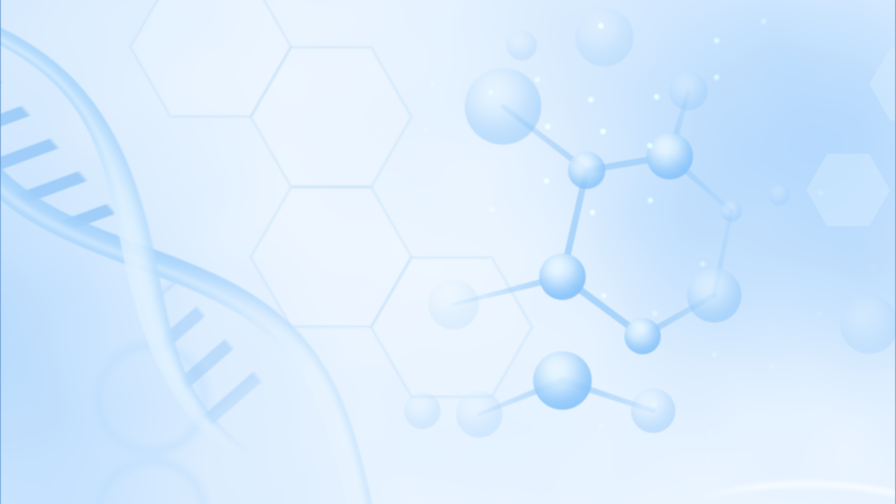
Write a Shadertoy shader that draws this background.

```glsl
// Pale blue science backdrop: DNA helix, hexagon outlines and ball-and-stick molecules.

vec2 hash2(vec2 p) {
    p = vec2(dot(p, vec2(127.1, 311.7)), dot(p, vec2(269.5, 183.3)));
    return fract(sin(p) * 43758.5) * 2.0 - 1.0;
}

float gradientNoise(vec2 p) {
    vec2 i = floor(p), f = p - i, u = f * f * (3.0 - 2.0 * f);
    vec2 e = vec2(1, 0);
    return mix(mix(dot(hash2(i), f), dot(hash2(i + e), f - e), u.x),
               mix(dot(hash2(i + e.yx), f - e.yx), dot(hash2(i + 1.0), f - 1.0), u.x), u.y);
}

float glow(vec2 p, vec2 center, vec2 radius) {
    vec2 d = (p - center) / radius;
    return exp(-dot(d, d));
}

// Coverage of a signed distance with a soft edge
float fill(float d, float soft) { return 1.0 - smoothstep(-soft, soft, d); }

// Flat-topped hexagon, measured by its apothem
float hexagon(vec2 p, float apothem) {
    p = abs(p);
    return max(p.y, dot(p, vec2(0.866, 0.5))) - apothem;
}

vec3 backdrop(vec2 p) {
    float blue = 0.09 + 0.62 * glow(p, vec2(0.0, 0.33), vec2(0.34, 0.44))
               + 0.66 * glow(p, vec2(1.62, 0.72), vec2(0.34, 0.34))
               + 0.28 * glow(p, vec2(1.32, 0.5), vec2(0.19, 0.22))
               + 0.18 * glow(p, vec2(0.0, 1.0), vec2(0.4, 0.2))
               + 0.18 * glow(p, vec2(1.2, 1.0), vec2(0.3, 0.25))
               + 0.20 * glow(p, vec2(1.8, 0.42), vec2(0.3, 0.2))
               + 0.13 * glow(p, vec2(0.3, 0.0), vec2(0.5, 0.25));
    blue += 0.13 * gradientNoise(p * 3.0 + 4.0) + 0.05 * gradientNoise(p * 8.0);
    return mix(vec3(0.94, 0.97, 1.0), vec3(0.65, 0.82, 0.99), clamp(blue, 0.0, 1.0));
}

void drawHexagons(inout vec3 col, vec2 p, float px) {
    // Staggered chain of outlined cells
    for (int k = 0; k < 4; k++) {
        vec2 center = vec2(0.418 + 0.239 * float((k + 1) / 2), 0.907 - 0.139 * float(k + k / 2));
        float d = hexagon(p - center, 0.138);
        col = mix(col, vec3(0.96, 0.98, 1.0), 0.2 * fill(d, px));
        col = mix(col, vec3(0.73, 0.86, 0.97), 0.42 * fill(abs(d) - 0.002, 0.003 + px));
    }
    // Pale solid cells on the right
    for (int k = 0; k < 2; k++) {
        float d = hexagon(p - vec2(1.683 + 0.125 * float(k), 0.623 + 0.21 * float(k)), 0.072);
        col = mix(col, vec3(0.86, 0.94, 1.0), 0.4 * fill(d, px));
    }
}

void drawStrand(inout vec3 col, float offset, float halfWidth, vec3 tint, float alpha, float px) {
    float edge = clamp(offset / halfWidth, -1.0, 1.0);
    vec3 shade = mix(tint, vec3(0.60, 0.80, 0.98), 0.5 * smoothstep(0.1, 1.0, edge));
    shade = mix(shade, vec3(0.91, 0.96, 1.0), 0.45 * exp(-8.0 * (edge + 0.3) * (edge + 0.3)));
    col = mix(col, shade, alpha * fill(abs(offset) - halfWidth, 0.002 + px));
}

void drawHelix(inout vec3 col, vec2 p, float px) {
    // x runs along the axis, y across it
    vec2 q = p - vec2(0.25, 0.468);
    q = vec2(dot(q, vec2(0.657, -0.754)), dot(q, vec2(0.754, 0.657)));
    float wave = 0.116 * sin(4.68 * q.x);
    float stretch = inversesqrt(1.0 + pow(0.54 * cos(4.68 * q.x), 2.0));
    float front = (q.y - 0.035 + wave) * stretch, back = (q.y - 0.035 - wave) * stretch;

    // Rungs reach from the lower strand towards the middle
    float s = q.x - (q.x < 0.0 ? 0.38 * q.y : 0.033);
    float rung = fill(abs(fract(s / 0.086) - 0.5) * 0.086 - 0.013, 0.002 + px);
    rung *= smoothstep(0.0, 0.01, q.y - 0.035 + abs(wave)) * fill(q.y - 0.055, 0.006);
    rung *= smoothstep(0.07, 0.10, abs(q.x)) * (1.0 - smoothstep(0.3, 0.42, q.x));
    col = mix(col, vec3(0.58, 0.78, 0.97), rung * (q.x < 0.0 ? 0.8 : 0.45));

    float pale = smoothstep(0.0, 0.45, q.x);
    drawStrand(col, back, 0.024, mix(vec3(0.67, 0.84, 0.99), vec3(0.91, 0.96, 1.0), pale),
               0.85 - 0.3 * pale, px);
    float near = exp(-20.0 * q.x * q.x);
    drawStrand(col, front, 0.016 + 0.015 * near, mix(vec3(0.70, 0.86, 0.99), vec3(0.86, 0.94, 1.0),
               smoothstep(-0.35, 0.0, q.x)), 0.85 * (1.0 - smoothstep(0.2, 0.5, q.x)), px);
}

void drawAtom(inout vec3 col, vec2 p, vec4 atom, float px) {
    vec2 q = (p - atom.xy) / atom.z;
    vec3 shade = mix(vec3(0.90, 0.96, 1.0), vec3(0.54, 0.77, 0.98),
                     smoothstep(0.1, 1.4, length(q - vec2(-0.2, 0.4))));
    col = mix(col, shade, atom.w * fill((length(q) - 1.0) * atom.z, 0.0015 + px));
}

void drawMolecules(inout vec3 col, vec2 p, float px) {
    // Position, radius, opacity
    vec4 atoms[12] = vec4[12](
        vec4(0.998, 0.789, 0.076, 0.45), vec4(1.164, 0.662, 0.037, 0.8), vec4(1.329, 0.690, 0.046, 0.9),
        vec4(1.116, 0.451, 0.046, 0.95), vec4(1.275, 0.333, 0.036, 0.9), vec4(1.417, 0.414, 0.054, 0.5),
        vec4(1.451, 0.581, 0.021, 0.3), vec4(1.116, 0.245, 0.058, 0.9), vec4(1.296, 0.185, 0.044, 0.4),
        vec4(0.951, 0.178, 0.046, 0.22), vec4(0.900, 0.396, 0.050, 0.16), vec4(1.366, 0.819, 0.038, 0.28));
    ivec2 bonds[11] = ivec2[11](ivec2(0, 1), ivec2(1, 2), ivec2(1, 3), ivec2(3, 4), ivec2(4, 5), ivec2(5, 6),
        ivec2(6, 2), ivec2(3, 10), ivec2(7, 9), ivec2(7, 8), ivec2(2, 11));
    for (int k = 0; k < 11; k++) {
        vec4 a = atoms[bonds[k].x], b = atoms[bonds[k].y];
        vec2 ab = b.xy - a.xy;
        float h = clamp(dot(p - a.xy, ab) / dot(ab, ab), 0.0, 1.0);
        float alpha = mix(a.w, b.w, h), d = length(p - a.xy - ab * h);
        col = mix(col, vec3(0.62, 0.81, 0.98), 0.9 * alpha * fill(d - 0.003 - 0.004 * alpha, 0.0015 + px));
    }
    for (int k = 0; k < 12; k++) drawAtom(col, p, atoms[k], px);
    // Faint distant atoms
    vec3 distant[5] = vec3[5](vec3(1.199, 0.926, 0.058), vec3(1.035, 0.91, 0.03), vec3(1.725, 0.356, 0.058),
        vec3(1.546, 0.613, 0.021), vec3(0.838, 0.185, 0.036));
    for (int k = 0; k < 5; k++) drawAtom(col, p, vec4(distant[k], 0.22), px);
}

void mainImage(out vec4 fragColor, in vec2 fragCoord) {
    float px = 0.7 / iResolution.y, right = iResolution.x / iResolution.y;
    vec2 p = fragCoord / iResolution.y;
    vec3 col = backdrop(p);

    // Ghost loops at lower left, pale strand at lower right
    for (int k = 0; k < 2; k++) {
        float ring = abs(length(p - vec2(0.30, 0.21 - 0.23 * float(k))) - 0.105);
        col = mix(col, vec3(0.70, 0.85, 0.99), 0.28 * fill(ring - 0.01, 0.012));
    }
    float arc = abs(p.y - 0.04 + 0.6 * pow(p.x - 1.6, 2.0));
    col = mix(col, vec3(0.98, 0.99, 1.0), 0.7 * fill(arc - 0.007, 0.006) * smoothstep(1.35, 1.55, p.x));

    drawHexagons(col, p, px);
    drawHelix(col, p, px);
    drawMolecules(col, p, px);

    // Scattered sparkles
    vec2 cell = floor(p * 9.0), jitter = hash2(cell);
    float spark = fill(length(fract(p * 9.0) - 0.5 - 0.3 * jitter) / 9.0 - 0.005, 0.004);
    col += 0.12 * spark * step(0.1, jitter.x) * glow(p, vec2(1.3, 0.75), vec2(0.3, 0.4));

    // Thin dark side edges
    float side = fill(min(p.x, right - p.x) - 0.002, 0.0015);
    fragColor = vec4(mix(col, vec3(0.42, 0.62, 0.82), 0.75 * side), 1.0);
}
```
